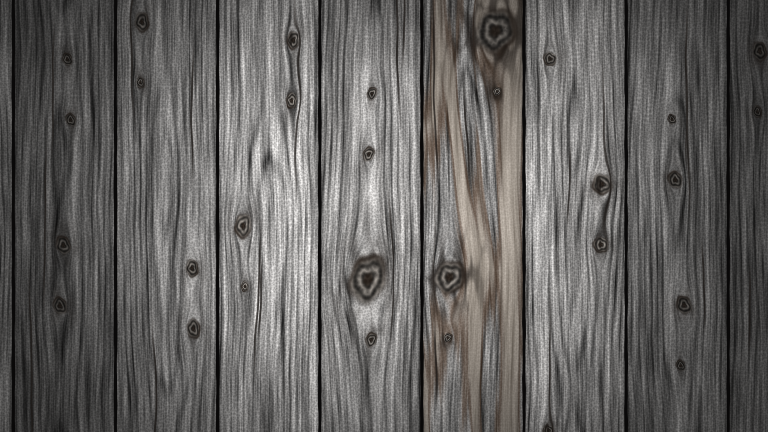
Write a Shadertoy shader that draws this texture.

```glsl
// Weathered grey boards standing side by side, with knots, splits and one warm-stained board.
// Grain is stretched cellular noise plus growth rings, in a coordinate that bends around
// the knots; layered sines add wander, and a soft vignette lights the middle.

const float BOARD_WIDTH = 0.2364;   // in canvas heights
const float FIRST_SEAM = 0.031;
const float KNOTS = 4.0;
const float CRACKS = 3.0;
const vec3 GREY = vec3(1.0, 0.99, 0.98);
const vec3 CREAM = vec3(0.86, 0.79, 0.71);
const vec3 BROWN = vec3(0.36, 0.25, 0.17);
const vec3 CHAR = vec3(0.10, 0.085, 0.075);
const vec3 GAP = vec3(0.035, 0.03, 0.03);

float hash(vec2 p) {
    return fract(sin(dot(p, vec2(127.1, 311.7))) * 43758.55);
}

float waves(float t) {
    return sin(t) + 0.5 * sin(2.3 * t + 1.3) + 0.25 * sin(5.1 * t + 0.7);
}

// Distance to the nearest scattered point, about 0.45 on average
float cellular(vec2 p) {
    vec2 cell = floor(p), f = fract(p);
    float nearest = 2.0;
    for (float j = -1.0; j <= 1.0; j++)
        for (float i = -1.0; i <= 1.0; i++) {
            vec2 o = vec2(i, j), c = cell + o;
            vec2 d = o + vec2(hash(c), hash(c + 57.3)) - f;
            nearest = min(nearest, dot(d, d));
        }
    return sqrt(nearest);
}

// One board carries the warm stain
float warmth(float id) {
    return exp(-4.0 * (id - 4.0) * (id - 4.0));
}

// Knot centre (xy) and radius (z); the first on each board is the largest
vec3 knotAt(float id, float i) {
    float x = 0.28 * BOARD_WIDTH * sin(id - 3.1 + 3.2 * i);
    float y = fract(0.6 + 0.35 * sin(2.0 * id - 0.5) + 0.43 * i);
    float small = 0.008 + 0.008 * hash(vec2(id, i + 3.0));
    float large = 0.016 + 0.032 * exp(-(id - 3.5) * (id - 3.5));
    float radius = i < 0.5 ? large : small;
    if (i == 1.0) radius += 0.022 * warmth(id);
    return vec3(x, y, radius);
}

// Sideways grain coordinate, pushed around every knot
float bendGrain(vec2 p, float id) {
    float x = p.x + 0.003 * waves(p.y * 5.0 + id * 4.0);
    for (float i = 0.0; i < KNOTS; i++) {
        vec3 k = knotAt(id, i);
        vec2 d = (p - k.xy) * vec2(1.0, 0.45);
        x -= d.x * k.z * k.z / (dot(d, d) + 0.4 * k.z * k.z);
    }
    return x;
}

// Brightness factor of fibres, streaks and growth rings
float grainShade(float x, float y, float id) {
    vec2 shift = vec2(id * 17.0, id * 5.3);
    float fine = cellular(vec2(x * 240.0, y * 11.0) + shift) - 0.45;
    float fibre = cellular(vec2(x * 90.0, y * 4.0) + shift) - 0.45;
    float streak = cellular(vec2(x * 26.0, y * 1.5) + shift) - 0.45;
    float heart = 0.035 + 0.016 * waves(y * 3.0 + id * 2.7);
    float age = length(vec2(x, heart)) + 0.002 * waves(x * 70.0 + id);
    float ring = pow(0.5 + 0.5 * sin(age * 450.0), 3.0) - 0.31;
    return 1.0 + 0.45 * fine + 0.55 * fibre + 0.5 * streak
         - (0.28 - 0.3 * streak) * ring;
}

// Cream bands with brown borders
vec3 addStain(vec3 col, float x, float y, float light, float amount) {
    float band = cellular(vec2(x * 20.0, y * 1.9) + 8.4) + 0.06 * waves(x * 160.0 + y * 9.0);
    float border = exp(-pow((band - 0.45) / 0.08, 2.0));
    col = mix(col, CREAM * light * 1.4, 0.6 * amount * smoothstep(0.43, 0.6, band));
    return mix(col, BROWN * light * 1.5, 0.55 * amount * border);
}

vec3 addKnots(vec3 col, vec2 p, float id, float light) {
    for (float i = 0.0; i < KNOTS; i++) {
        vec3 k = knotAt(id, i);
        vec2 d = (p - k.xy) * vec2(1.0, 0.8);
        float e = length(d) / k.z;
        float angle = atan(d.y, d.x);
        e *= 1.0 + 0.10 * sin(2.0 * angle + id) + 0.05 * sin(5.0 * angle + i);
        float soot = exp(-0.22 * e * e) * smoothstep(0.3, 0.65, cellular(p * vec2(45.0, 14.0) + id));
        col = mix(col, CHAR, soot * (0.4 + 0.5 * warmth(id)));
        float rings = 0.75 + 0.32 * cos(e * 13.0 + sin(3.0 * angle + id));
        vec3 wood = mix(GREY, CREAM, 0.5) * light * rings * (0.6 + 0.5 * cellular(p * 90.0));
        col = mix(col, wood, 1.0 - smoothstep(0.8, 1.15, e));
        float rim = exp(-pow((e - 1.0) / 0.17, 2.0)) * (0.6 + 0.4 * sin(angle + id * 2.0));
        float core = 1.0 - smoothstep(0.12, 0.4, e);
        col = mix(col, mix(CHAR, BROWN * light, 0.3), max(0.75 * rim, 0.85 * core));
    }
    return col;
}

// Long thin splits that taper at both ends
float crackMask(float x, float y, float id, float px) {
    float mask = 0.0;
    for (float i = 0.0; i < CRACKS; i++) {
        vec2 seed = vec2(id + 9.0, i);
        float path = (hash(seed) - 0.5) * 0.17 + 0.0018 * waves(y * 11.0 + id + i * 3.0);
        float reach = mix(0.1, 0.35, hash(seed + 4.7));
        float taper = 1.0 - smoothstep(0.4, 1.0, abs(y - hash(seed + 2.1)) / reach);
        float line = 1.0 - smoothstep(0.0006, 0.0012 + px, abs(x - path));
        mask = max(mask, line * taper);
    }
    return mask;
}

void mainImage(out vec4 fragColor, in vec2 fragCoord) {
    float px = 1.0 / iResolution.y;
    vec2 uv = fragCoord / iResolution.xy, pos = fragCoord * px;
    float along = (pos.x - FIRST_SEAM) / BOARD_WIDTH;
    float id = floor(along);
    vec2 p = vec2((fract(along) - 0.5) * BOARD_WIDTH, pos.y);

    // Vignette and board tone
    float radius = length((uv - 0.5) * vec2(1.7, 1.15));
    float light = mix(0.69, 0.24, smoothstep(0.0, 1.05, radius));
    light *= 1.0 + 0.13 * sin(2.0 * id - 2.2);

    // Wood surface
    float x = bendGrain(p, id);
    float speckle = 1.0 + 0.35 * (cellular(pos * 190.0) - 0.45);
    vec3 col = GREY * light * grainShade(x, p.y, id) * speckle;
    col = addStain(col, x, p.y, light, warmth(id));
    col = addKnots(col, p, id, light);
    col = mix(col, CHAR, 0.75 * crackMask(x, p.y, id, px));

    // Worn edges and dark gaps
    float edge = 0.5 * BOARD_WIDTH - abs(p.x) + 0.0005 * waves(p.y * 40.0 + id * 3.0 + sign(p.x));
    col *= 1.0 - 0.35 * exp(-max(edge, 0.0) / 0.007);
    col = mix(GAP, col, smoothstep(0.0022, 0.0026 + px, edge));
    fragColor = vec4(clamp(col, 0.0, 1.0), 1.0);
}
```
